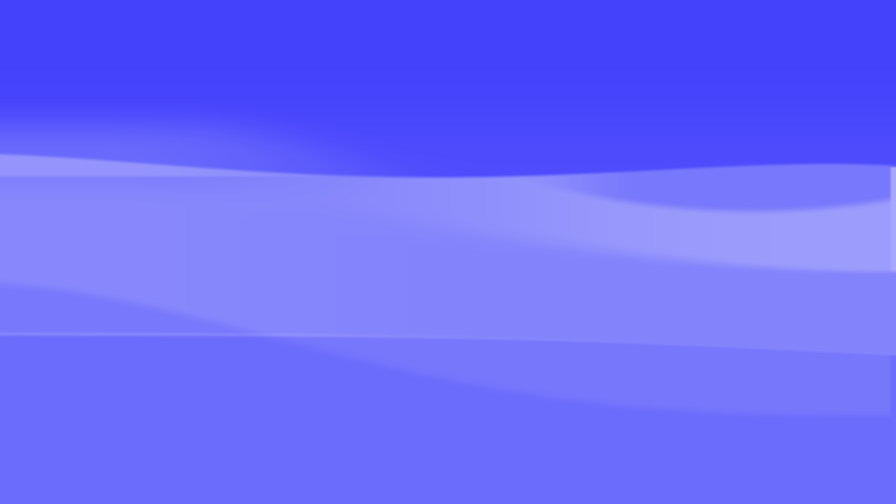
Write a WebGL 1 fragment shader that draws this background.

```glsl
precision highp float;

uniform vec2 u_resolution;

// Smooth curve through five heights at x = 0, 1/4, 1/2, 3/4 and 1.
float curve(float x, float a, vec4 b) {
  float t = 4.0 * x;
  float p = t - 1.0, q = t - 2.0, r = t - 3.0, s = t - 4.0;
  return a * p * q * r * s / 24.0
    - b.x * t * q * r * s / 6.0
    + b.y * t * p * r * s / 4.0
    - b.z * t * p * q * s / 6.0
    + b.w * t * p * q * r / 24.0;
}

// Soft coverage of everything past an edge.
float past(float value, float edge, float softness) {
  return smoothstep(edge - softness, edge + softness, value);
}

// Thin soft line centred on an edge.
float ridge(float value, float edge, float width) {
  float k = (value - edge) / width;
  return exp(-k * k);
}

// Upper field with a veil that fades to the right.
float skyTone(float x, float depth) {
  float veilEdge = mix(0.213, 0.36, smoothstep(0.2, 0.65, x));
  float veil = past(depth, veilEdge + 0.035, 0.052);
  float tone = mix(0.27, 0.305, smoothstep(0.12, 0.33, depth));
  return tone + 0.11 * veil * (1.0 - smoothstep(0.1, 0.62, x));
}

// Pale middle ribbon with its wedges and bright fold.
float ribbonTone(float x, float depth, float sweep, float aa) {
  float tone = mix(0.535, 0.515, smoothstep(0.1, 0.5, x));

  // Bright fold, growing to the right
  float foldEdge = curve(x, 0.37, vec4(0.405, 0.458, 0.514, 0.539));
  float foldSoft = mix(0.05, 0.008, smoothstep(0.2, 1.0, x));
  float fold = 1.0 - past(depth, foldEdge, foldSoft);
  tone += 0.095 * fold * smoothstep(0.2, 0.88, x);

  // Shaded wedge on the right
  float offset = x - 0.84;
  float wedgeEdge = 0.419 - 0.95 * offset * offset;
  float wedge = 1.0 - past(depth, wedgeEdge, 0.011);
  tone = mix(tone, 0.47, wedge * smoothstep(0.56, 0.72, x));

  // Light sliver over a faint shadow on the left
  float seam = past(depth, 0.35, 0.002 + aa);
  float leftFade = 1.0 - smoothstep(0.15, 0.48, x);
  float shadow = seam * (1.0 - smoothstep(0.35, 0.41, depth));
  tone += leftFade * (0.045 * (1.0 - seam) - 0.035 * shadow);

  // Shaded lower left corner
  return mix(tone, 0.47, past(depth, sweep, 0.014));
}

// Lower field with a lighter area above the long sweep.
float baseTone(float x, float depth, float sweep) {
  float soft = mix(0.018, 0.009, x);
  return mix(0.465, 0.425, past(depth, sweep, soft));
}

void main() {
  vec2 uv = gl_FragCoord.xy / u_resolution;
  float x = uv.x;
  float depth = 1.0 - uv.y;
  float aa = 1.0 / u_resolution.y;

  // Boundaries shared by the layers
  float horizon = curve(x, 0.306, vec4(0.336, 0.352, 0.336, 0.329));
  float shelf = curve(x, 0.664, vec4(0.6655, 0.671, 0.685, 0.706));
  float sweep = curve(x, 0.5625, vec4(0.6435, 0.752, 0.8125, 0.824));

  // Stacked layers from top to bottom
  float tone = skyTone(x, depth);
  float ribbon = ribbonTone(x, depth, sweep, aa);
  tone = mix(tone, ribbon, past(depth, horizon, 0.003 + aa));
  float base = baseTone(x, depth, sweep);
  tone = mix(tone, base, past(depth, shelf, 0.002 + aa));

  // Fine highlight along the shelf
  float shine = 0.06 * (1.0 - smoothstep(0.15, 0.75, x));
  tone += shine * ridge(depth, shelf - 0.001, 0.004);

  // Narrow strip at the right border
  float strip = past(x, 0.994, aa);
  float brightSpan = past(depth, 0.332, aa) * (1.0 - past(depth, 0.538, 0.006));
  tone = mix(tone, 0.65, strip * brightSpan);
  tone = mix(tone, 0.43, strip * past(depth, 0.706, 0.004));

  gl_FragColor = vec4(tone, tone - 0.01 * (1.0 - smoothstep(0.27, 0.43, tone)), 0.99, 1.0);
}
```
